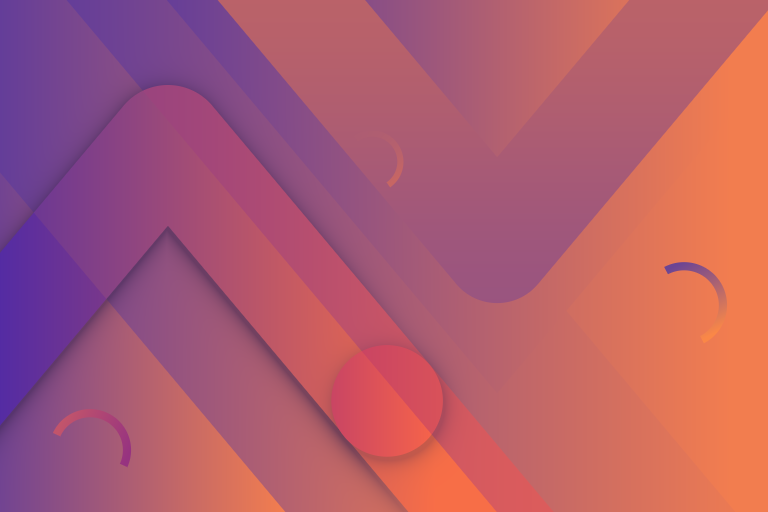
This background is drawn by a WebGL 1 fragment shader. Its source:

```glsl
precision highp float;

uniform vec2 u_resolution;

#define SLOPE 1.19
#define PURPLE vec3(0.39, 0.24, 0.60)
#define ORANGE vec3(0.95, 0.49, 0.31)
#define SHADOW_COLOR vec3(0.22, 0.14, 0.30)
#define SHADOW_STRENGTH 0.5
#define SHADOW_SIZE 0.016
#define V_AXIS 0.971
#define PEAK_AXIS 0.328
#define DISC_CENTER vec2(0.756, 0.217)
#define DISC_RADIUS 0.109

// Antialiased coverage of a signed distance
float cover(float d) {
    return clamp(0.5 - d * u_resolution.y, 0.0, 1.0);
}

// Horizontal purple to orange gradient between two x positions
vec3 ramp(float x, float start, float end) {
    return mix(PURPLE, ORANGE, clamp((x - start) / (end - start), 0.0, 1.0));
}

// Distance to an upward opening wedge with its apex at zero
float wedge(vec2 q) {
    vec2 edge = normalize(vec2(1.0, SLOPE));
    q.x = abs(q.x);
    return dot(q, edge) < 0.0 ? length(q) : dot(q, vec2(edge.y, -edge.x));
}

// Downward opening band with a rounded peak
float peakBand(vec2 p) {
    float outer = wedge(vec2(p.x - PEAK_AXIS, 0.721 - p.y)) - 0.113;
    float inner = wedge(vec2(p.x - PEAK_AXIS, 0.559 - p.y));
    return max(outer, -inner);
}

// Soft shadow falling off outside a shape
float shadow(float d) {
    return SHADOW_STRENGTH * exp(-max(d, 0.0) / SHADOW_SIZE);
}

// Half ring facing an angle, blending colour and opacity along its length
vec3 halfRing(vec3 base, vec2 q, float radius, float halfWidth, float angle,
              vec4 startColor, vec4 endColor) {
    vec2 axis = vec2(cos(angle), sin(angle));
    float d = max(abs(length(q) - radius) - halfWidth, -dot(q, axis));
    float along = 0.5 + 0.5 * dot(q, vec2(axis.y, -axis.x)) / radius;
    vec4 tint = mix(startColor, endColor, clamp(along, 0.0, 1.0));
    return mix(base, tint.rgb, tint.a * cover(d));
}

void main() {
    vec2 p = gl_FragCoord.xy / u_resolution.y;

    // Diagonal zones, measured across the falling lines
    float diagonal = p.x - (1.0 - p.y) / SLOPE;
    float acrossScale = SLOPE / length(vec2(1.0, SLOPE));
    float lowZone = cover((diagonal + 0.283) * acrossScale);
    float midZone = cover((diagonal - 0.130) * acrossScale);
    float farZone = cover((0.596 - diagonal) * acrossScale);

    // Layered background gradients
    vec3 color = ramp(p.x, 0.127, 1.50);
    color = mix(color, ramp(p.x, 0.127, 1.43), farZone);
    color = mix(color, ramp(p.x, 0.0, 0.98), midZone);
    color = mix(color, ramp(p.x, -0.06, 0.553), lowZone);

    // Large V: sharp back layer, rounded band, inner triangle
    vec2 v = vec2(p.x - V_AXIS, p.y);
    color = mix(color, ramp(p.x, 0.307, 1.43), cover(wedge(v - vec2(0.0, 0.232))));
    vec3 bandColor = mix(vec3(0.60, 0.33, 0.50), vec3(0.73, 0.385, 0.41),
                         smoothstep(0.35, 1.05, p.y));
    color = mix(color, bandColor, cover(wedge(v - vec2(0.0, 0.512)) - 0.104));
    color = mix(color, ramp(p.x, 0.49, 1.37), cover(wedge(v - vec2(0.0, 0.693))));

    // Peak band with its shadow, tinted by the diagonal zones
    float peakShadow = shadow(peakBand(p + vec2(0.002, 0.008)));
    peakShadow *= 1.0 - smoothstep(0.6, 0.95, p.x);
    color = mix(color, SHADOW_COLOR, peakShadow);
    vec3 peakColor = mix(vec3(0.59, 0.26, 0.50), vec3(0.86, 0.36, 0.36),
                         smoothstep(0.15, 1.1, p.x));
    vec3 midColor = mix(vec3(0.38, 0.20, 0.60), vec3(0.97, 0.43, 0.28),
                        clamp(p.x / 0.85, 0.0, 1.0));
    vec3 lowColor = mix(vec3(0.33, 0.17, 0.64), vec3(0.48, 0.22, 0.54),
                        clamp(p.x / 0.22, 0.0, 1.0));
    peakColor = mix(peakColor, midColor, midZone);
    peakColor = mix(peakColor, lowColor, lowZone);
    color = mix(color, peakColor, cover(peakBand(p)));

    // Disc over the band
    vec2 disc = p - DISC_CENTER;
    float discShadow = shadow(length(disc + vec2(-0.004, 0.008)) - DISC_RADIUS);
    color = mix(color, SHADOW_COLOR, 0.5 * discShadow);
    float across = clamp(0.5 + 0.5 * disc.x / DISC_RADIUS, 0.0, 1.0);
    vec3 discUpper = mix(vec3(0.77, 0.25, 0.40), vec3(0.85, 0.32, 0.35), across);
    vec3 discLower = mix(vec3(0.79, 0.27, 0.39), vec3(0.98, 0.40, 0.28), across);
    color = mix(color, mix(discUpper, discLower, midZone),
                cover(length(disc) - DISC_RADIUS));

    // Half rings
    color = halfRing(color, p - vec2(0.176, 0.121), 0.072, 0.008, 1.14,
                     vec4(0.76, 0.33, 0.42, 1.0), vec4(0.59, 0.20, 0.50, 1.0));
    color = halfRing(color, p - vec2(1.336, 0.404), 0.076, 0.008, 0.48,
                     vec4(0.42, 0.27, 0.58, 1.0), vec4(0.98, 0.53, 0.28, 1.0));
    color = halfRing(color, p - vec2(0.727, 0.684), 0.055, 0.006, 0.61,
                     vec4(0.70, 0.38, 0.44, 0.2), vec4(0.78, 0.40, 0.39, 1.0));

    gl_FragColor = vec4(color, 1.0);
}
```
